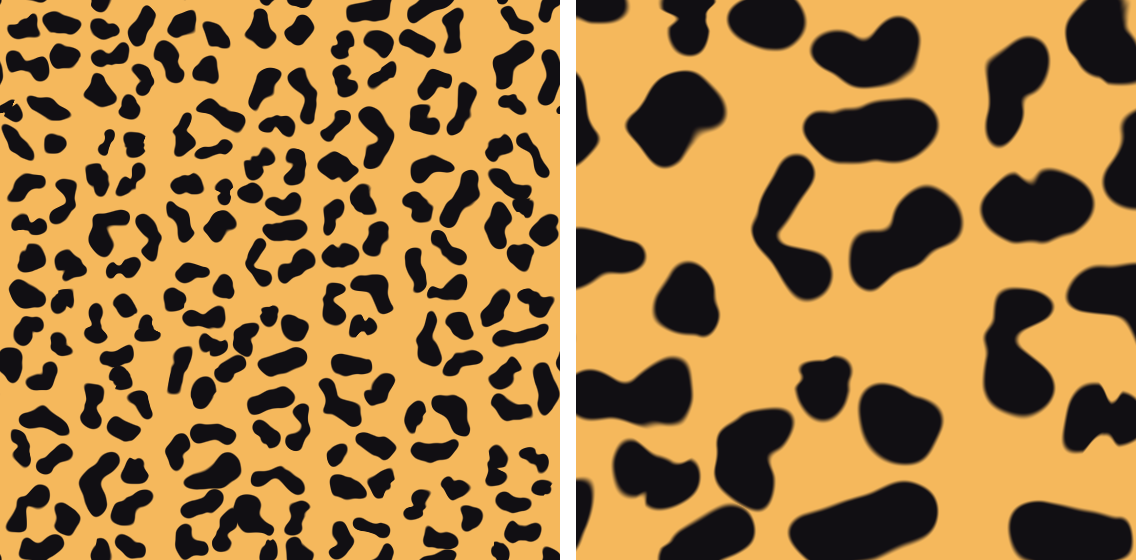
Left: the whole. Right: its middle third, enlarged.
Give the GLSL for this pattern, as a Shadertoy shader.

```glsl
// Leopard coat: dark broken rosettes on a golden ground, tiling on all sides.
// Each rosette sits on a sheared, jittered lattice and is a ring of 3 or 4
// blots; a blot is a bent chain of round lobes joined by thinner necks.

const float TAU = 6.2831853;
const vec3 GROUND = vec3(0.962, 0.722, 0.362);
const vec3 SPOT = vec3(0.068, 0.058, 0.076);

const float CELLS = 7.0;             // rosettes across the canvas
const float SHEAR = 3.0;             // whole rows climbed over all columns
const float JITTER = 0.18;           // wander of the centres, in cells
const float RING = 0.335;            // mean ring radius, in cells
const float GAP = 0.055;             // half the gap between blots
const vec2 LOBE = vec2(0.092, 0.143);  // least and greatest lobe radius
const vec2 NECK = vec2(0.045, 0.125);  // least and greatest middle radius
const float BEND = 0.13;             // radial scatter of the lobes
const float BLEND = 0.055;           // softness of the joints
const float WARP = 0.055;            // unevenness of the outlines
const float WARP_GRID = 28.0;        // noise cells across the canvas
const float EDGE = 0.0018;           // half width of the edge, in canvases

float hash(vec2 p) {
    return fract(sin(dot(p, vec2(127.1, 311.7))) * 43758.55);
}

// Value noise that wraps after WARP_GRID cells
float noise(vec2 p, float seed) {
    vec2 i = floor(p), f = fract(p);
    f = f * f * f * (f * (f * 6.0 - 15.0) + 10.0);
    vec2 a = mod(i, WARP_GRID) + seed, b = mod(i + 1.0, WARP_GRID) + seed;
    return mix(mix(hash(a), hash(vec2(b.x, a.y)), f.x),
               mix(hash(vec2(a.x, b.y)), hash(b), f.x), f.y);
}

float smoothMin(float a, float b, float k) {
    float h = max(k - abs(a - b), 0.0) / k;
    return min(a, b) - 0.25 * h * h * k;
}

// Capsule from a to b whose radius eases from ra to rb
float taperedCapsule(vec2 p, vec2 a, vec2 b, float ra, float rb) {
    vec2 ab = b - a;
    float t = clamp(dot(p - a, ab) / (dot(ab, ab) + 1e-5), 0.0, 1.0);
    return length(p - a - ab * t) - mix(ra, rb, smoothstep(0.0, 1.0, t));
}

vec2 onRing(float angle, float scatter) {
    return (RING + BEND * (scatter - 0.5)) * vec2(cos(angle), sin(angle));
}

// One blot filling the arc between two angles
float blot(vec2 p, float from, float to, vec2 seed) {
    float r0 = mix(LOBE.x, LOBE.y, hash(seed + 0.31));
    float r2 = mix(LOBE.x, LOBE.y, hash(seed + 0.47));
    float r1 = mix(NECK.x, NECK.y, hash(seed + 0.59));
    float start = from + (r0 + GAP) / RING;
    float end = to - (r2 + GAP) / RING;
    float middle = 0.5 * (start + end);
    start = min(start, middle);
    end = max(end, middle);
    vec2 a = onRing(start, hash(seed + 0.67));
    vec2 b = onRing(middle, hash(seed + 0.73));
    vec2 c = onRing(end, hash(seed + 0.89));
    return smoothMin(taperedCapsule(p, a, b, r0, r1),
                     taperedCapsule(p, b, c, r1, r2), BLEND);
}

// Angle at which blot i of a rosette begins
float border(float i, float count, vec2 id) {
    float shift = 0.42 * (hash(id + 5.3 + 1.7 * mod(i, count)) - 0.5);
    return TAU * (i + shift) / count;
}

float rosette(vec2 p, vec2 id) {
    float turn = TAU * hash(id + 2.9);
    float c = cos(turn), s = sin(turn);
    p = mat2(c, s, -s, c) * p;
    p.x *= mix(0.95, 1.15, hash(id + 3.7));   // slightly oval
    float count = hash(id + 4.1) < 0.55 ? 3.0 : 4.0;
    float d = 1.0;
    for (float i = 0.0; i < 4.0; i++) {
        if (i >= count) break;
        d = min(d, blot(p, border(i, count, id), border(i + 1.0, count, id),
                        id + 11.3 * (i + 1.0)));
    }
    return d;
}

// Distance to the nearest blot, in cells
float coat(vec2 uv) {
    vec2 n = uv * WARP_GRID;
    vec2 p = uv * CELLS + WARP * 2.0 * (vec2(noise(n, 3.0), noise(n, 47.0)) - 0.5);
    float d = 1.0;
    for (float x = -1.0; x <= 1.0; x++) {
        float column = floor(p.x) + x;
        float wrapped = mod(column, CELLS);
        float climb = wrapped * SHEAR / CELLS;
        for (float y = -1.0; y <= 1.0; y++) {
            float row = floor(p.y - climb) + y;
            vec2 id = vec2(wrapped, mod(row, CELLS)) + 0.17;
            vec2 wander = JITTER * (vec2(hash(id + 0.7), hash(id + 1.9)) - 0.5);
            vec2 q = p - vec2(column, row + climb) - 0.5 - wander;
            if (dot(q, q) < 0.6) d = min(d, rosette(q, id));
        }
    }
    return d;
}

void mainImage(out vec4 fragColor, in vec2 fragCoord) {
    vec2 uv = fragCoord / iResolution.xy;
    float soft = CELLS * max(EDGE, 0.75 / iResolution.y);
    float ground = smoothstep(-soft, soft, coat(uv));
    fragColor = vec4(mix(SPOT, GROUND, ground), 1.0);
}
```
